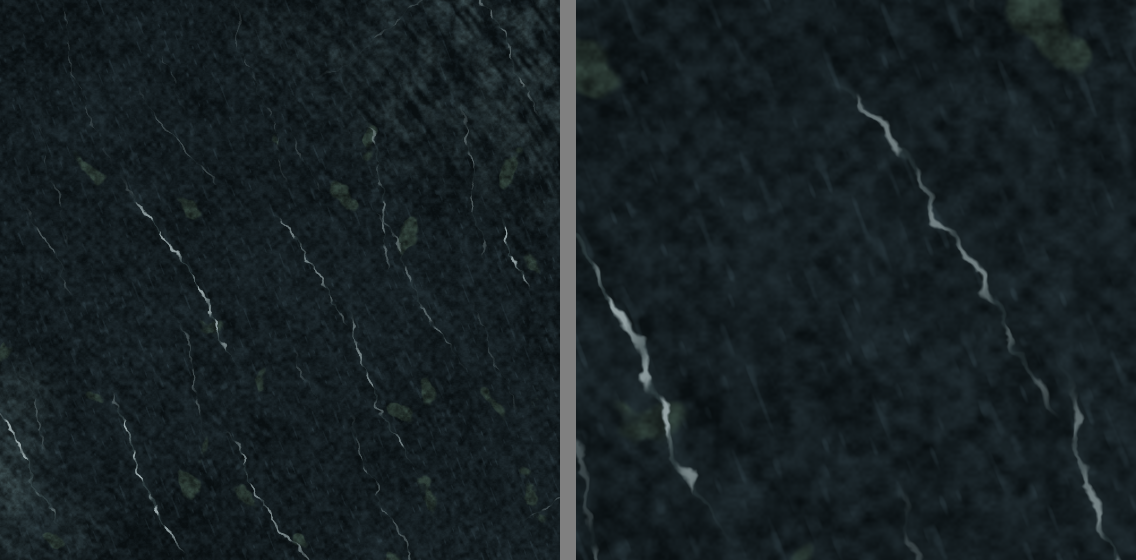
Left, the full canvas; right, a detail of the centre.
Write a WebGL 1 fragment shader that draws this texture.

```glsl
precision highp float;
// Polished blue-black marble: brushed grain and pale clouded corners,
// green mineral flecks from cellular noise, and broken, tapering veins
// whose jagged paths are straight axes bent by layered sines and noise.

uniform vec2 u_resolution;

#define BLACK_STONE vec3(0.040, 0.066, 0.076)
#define BLUE_STONE vec3(0.100, 0.142, 0.160)
#define PALE_HAZE vec3(0.180, 0.235, 0.245)
#define GREEN_FLECK vec3(0.170, 0.230, 0.200)
#define VEIN_DULL vec3(0.230, 0.300, 0.310)
#define VEIN_BRIGHT vec3(0.720, 0.770, 0.780)
#define BRUSH_ANGLE -0.75
#define VEIN_ANGLE -1.20
#define BRANCH_ANGLE 0.50
#define VEIN_GRID 5.0
#define VEIN_WIDTH 0.0016
#define FLECK_GRID 11.0

const int VEIN_COUNT = 25;

vec2 hash2(vec2 p) {
  vec2 q = vec2(dot(p, vec2(127.1, 311.7)), dot(p, vec2(269.5, 183.3)));
  return fract(sin(q) * 43758.55);
}

float noise(vec2 p) {
  vec2 i = floor(p), f = fract(p);
  f = f * f * (3.0 - 2.0 * f);
  float low = mix(hash2(i).x, hash2(i + vec2(1.0, 0.0)).x, f.x);
  float high = mix(hash2(i + vec2(0.0, 1.0)).x, hash2(i + 1.0).x, f.x);
  return mix(low, high, f.y);
}

float fbm(vec2 p) {
  float sum = 0.0, gain = 0.5;
  for (int i = 0; i < 3; i++) {
    sum += gain * noise(p);
    p = p * 2.03 + 17.3;
    gain *= 0.5;
  }
  return sum / 0.875;
}

// Position along (x) and across (y) an axis at the given angle
vec2 alongAxis(vec2 p, float angle) {
  vec2 axis = vec2(cos(angle), sin(angle));
  return vec2(dot(p, axis), dot(p, vec2(-axis.y, axis.x)));
}

// Returns the body (x) and the bright sparkle (y) of one vein
vec2 vein(vec2 p, float id, float jag) {
  vec2 place = hash2(vec2(id, 3.7));
  vec2 kind = hash2(vec2(id, 9.1));
  vec2 size = hash2(vec2(id, 21.4));
  vec2 cell = vec2(mod(id, VEIN_GRID), floor(id / VEIN_GRID));
  vec2 center = (cell + 0.1 + 0.8 * place) / VEIN_GRID;

  float angle = kind.x < 0.2 ? BRANCH_ANGLE : VEIN_ANGLE;
  vec2 q = alongAxis(p - center, angle + 0.5 * (kind.y - 0.5));
  q.y += 0.008 * sin(q.x * 19.0 + id) + 0.003 * sin(q.x * 57.0 + id * 2.3);
  q.y += 0.0012 * sin(q.x * 240.0 + id * 4.1) + jag;

  float reach = mix(0.06, 0.22, size.x);
  float taper = 1.0 - smoothstep(reach * 0.5, reach, abs(q.x));
  float broken = smoothstep(0.35, 0.80, noise(vec2(q.x * 75.0 + q.y * 120.0, id * 5.0)));
  float strength = mix(0.15, 1.0, size.y * size.y) * taper;
  float width = VEIN_WIDTH * (0.3 + 0.6 * broken + 0.5 * size.y);
  float offset = abs(q.y);
  float line = 1.0 - smoothstep(width * 0.3, width + 0.0012, offset);
  float halo = 0.15 * exp(-offset / 0.005);
  return strength * vec2(line * (0.5 + 0.5 * broken) + halo, line * broken);
}

// Irregular mineral flecks, more frequent toward the right
float flecks(vec2 p, float jag) {
  vec2 g = p * FLECK_GRID, base = floor(g);
  float mask = 0.0;
  for (int y = -1; y <= 1; y++) {
    for (int x = -1; x <= 1; x++) {
      vec2 cell = base + vec2(float(x), float(y));
      vec2 spot = hash2(cell + 4.2), trait = hash2(cell + 31.6);
      float present = step(trait.x, 0.04 + 0.14 * cell.x / FLECK_GRID);
      vec2 q = alongAxis(g - cell - spot, -1.2 + 1.4 * (spot.x - 0.5));
      float d = length(q * vec2(0.55, 1.5)) + 0.6 * jag;
      float radius = mix(0.05, 0.20, trait.y);
      mask = max(mask, present * (1.0 - smoothstep(radius - 0.06, radius + 0.04, d)));
    }
  }
  return mask;
}

void main() {
  vec2 p = gl_FragCoord.xy / u_resolution;
  float cloud = fbm(p * 4.0 + 5.0) - 0.5;
  float jag = fbm(p * 30.0) - 0.5;
  float grain = fbm(p * 120.0) - 0.5;
  vec2 brushed = alongAxis(p + 0.02 * cloud, BRUSH_ANGLE - 0.3 * p.x);
  float streak = noise(brushed * vec2(22.0, 140.0)) - 0.5;
  float scratch = smoothstep(0.72, 1.0, noise(alongAxis(p, VEIN_ANGLE) * vec2(70.0, 190.0)));

  // Stone body, with hazy lower left and upper right corners
  float haze = 1.0 - smoothstep(0.06, 0.24, length((p - vec2(0.0, 0.12)) * vec2(1.3, 0.8)) + 0.3 * cloud);
  float sheen = 1.0 - smoothstep(0.05, 0.55, length((p - 1.0) * vec2(0.8, 1.2)) + 0.4 * cloud);
  float tone = 0.50 + 0.9 * cloud + 1.6 * grain + 0.45 * streak + 0.5 * jag + 0.7 * scratch;
  vec3 color = mix(BLACK_STONE, BLUE_STONE, max(tone, -0.1));
  float pale = haze * (0.7 + 0.6 * streak + jag) + sheen * (0.4 + 0.8 * streak + 1.6 * jag);
  color = mix(color, PALE_HAZE * (1.0 + grain), clamp(pale, 0.0, 1.0));
  color = mix(color, GREEN_FLECK * (1.0 + 1.2 * grain), 0.75 * flecks(p, jag));

  // Veins
  vec2 veins = vec2(0.0);
  for (int i = 0; i < VEIN_COUNT; i++) {
    veins = max(veins, vein(p, float(i), 0.018 * jag + 0.006 * grain));
  }
  color = mix(mix(color, VEIN_DULL, min(veins.x, 1.0)), VEIN_BRIGHT, 0.85 * veins.y);
  gl_FragColor = vec4(color, 1.0);
}
```
